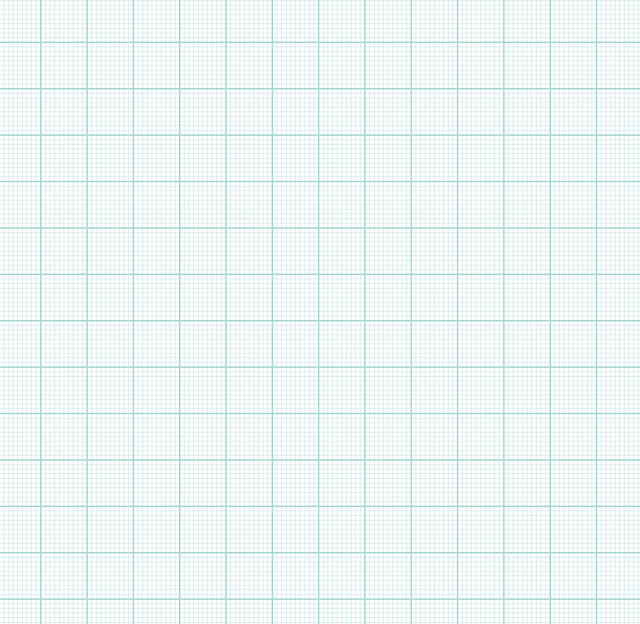
Give the GLSL for this pattern, as a Shadertoy shader.

```glsl
// Graph paper: fine teal ruling with a heavier line at every tenth step

#define CELL vec2(0.07236, 0.0725)     // heavy square, in canvas widths
#define ORIGIN vec2(0.0637, 0.0389)    // first heavy crossing
#define STEPS 10.0                     // fine steps per heavy square
#define FINE_WIDTH 0.00137
#define HEAVY_WIDTH 0.00205
#define INK_VARIATION 0.10
#define PAPER vec3(0.990, 0.998, 0.996)
#define FINE_INK vec3(0.875, 0.932, 0.932)
#define HEAVY_INK vec3(0.630, 0.830, 0.800)

// Sine-free hash of a line number
float hash(float n) {
    n = fract(n * 0.1031);
    n *= n + 33.33;
    return fract(n * (n + n));
}

// Share of a pixel covered by a line, per axis
vec2 lineCoverage(vec2 offset, float width, float pixel) {
    vec2 d = abs(offset);
    vec2 overlap = min(d + 0.5 * pixel, vec2(0.5 * width))
                 - max(d - 0.5 * pixel, vec2(-0.5 * width));
    return clamp(overlap / pixel, 0.0, 1.0);
}

// Coverage of the vertical (x) and horizontal (y) rules of a grid
vec2 gridCoverage(vec2 p, vec2 pitch, float width, float pixel) {
    vec2 offset = (fract(p / pitch + 0.5) - 0.5) * pitch;
    return lineCoverage(offset, width, pixel);
}

void mainImage(out vec4 fragColor, in vec2 fragCoord) {
    float pixel = 1.0 / iResolution.x;
    vec2 p = fragCoord * pixel - ORIGIN;
    vec2 finePitch = CELL / STEPS;

    // Slightly uneven ink from one fine rule to the next
    vec2 index = floor(p / finePitch + 0.5);
    vec2 grain = vec2(hash(index.x + 71.0), hash(index.y + 317.0));
    vec2 strength = 1.0 + INK_VARIATION * (2.0 * grain - 1.0);

    vec2 fine = gridCoverage(p, finePitch, FINE_WIDTH, pixel) * strength;
    vec2 heavy = gridCoverage(p, CELL, HEAVY_WIDTH, pixel);

    // Fine rules deepen where they cross; heavy rules lie on top
    vec3 fineTint = FINE_INK / PAPER;
    vec3 color = PAPER * mix(vec3(1.0), fineTint, fine.x)
                       * mix(vec3(1.0), fineTint, fine.y);
    color = mix(color, HEAVY_INK, max(heavy.x, heavy.y));

    fragColor = vec4(color, 1.0);
}
```
